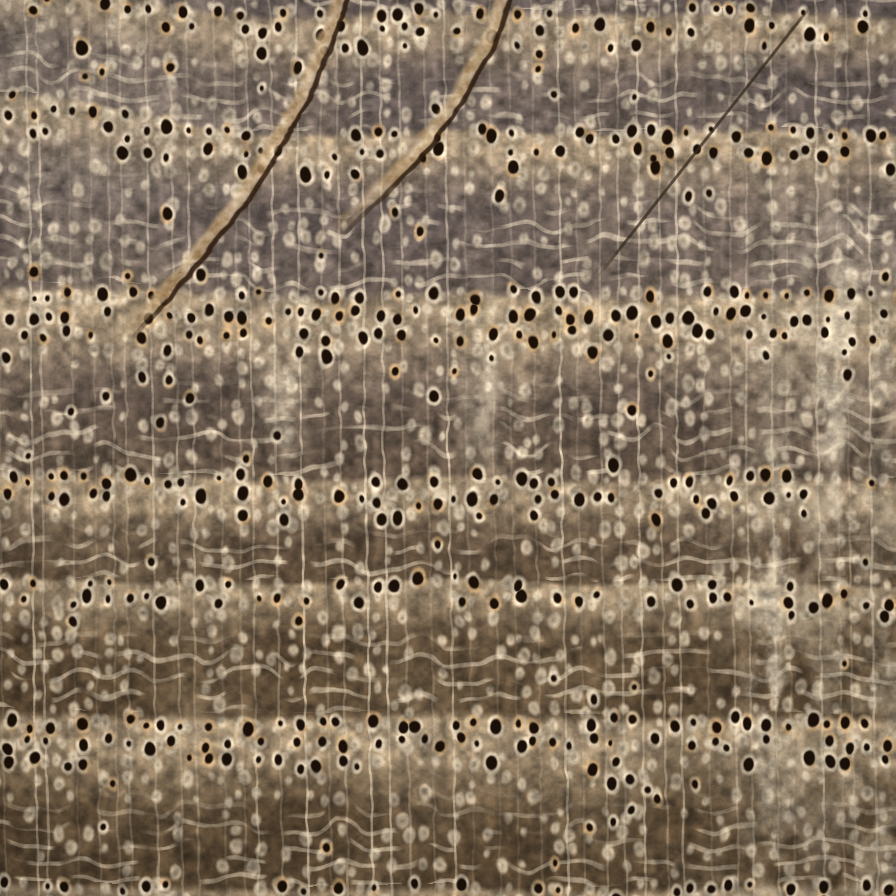
Write a WebGL 2 fragment shader that draws this texture.

```glsl
#version 300 es
precision highp float;

uniform vec2 u_resolution;
out vec4 fragColor;

#define RING_PITCH 0.163
#define FIRST_RING 0.01
#define PORE_GRID vec2(46.0, 44.0)
#define DOT_GRID vec2(54.0, 50.0)
#define RAY_COUNT 42.0
#define RAY_WIDTH 0.0013
#define GRAIN 0.42
#define DUST 0.75

const float TAU = 6.28318;
const vec3 HOLE = vec3(0.10, 0.06, 0.03);
const vec3 BROWN = vec3(0.33, 0.265, 0.19);
const vec3 GREY = vec3(0.38, 0.335, 0.315);
const vec3 TAN = vec3(0.65, 0.57, 0.46);
const vec3 CREAM = vec3(0.84, 0.78, 0.68);
const vec3 OCHRE = vec3(0.72, 0.55, 0.34);

float hash(vec2 p) {
  return fract(sin(dot(p, vec2(127.1, 311.7))) * 43758.5453);
}

float noise(vec2 p) {
  vec2 i = floor(p), f = fract(p);
  f = f * f * (3.0 - 2.0 * f);
  return mix(mix(hash(i), hash(i + vec2(1, 0)), f.x),
             mix(hash(i + vec2(0, 1)), hash(i + vec2(1, 1)), f.x), f.y);
}

float fbm(vec2 p) {
  float sum = 0.0, amp = 0.5;
  for (int i = 0; i < 4; i++) {
    sum += amp * noise(p);
    p = p * 2.03 + 17.3;
    amp *= 0.5;
  }
  return sum / 0.9375;
}

// Depth below the nearest ring edge above: 0 at the edge, 1 at the next
float ringDepth(vec2 p) {
  float y = p.y - FIRST_RING + 0.014 * (noise(p * vec2(6.0, 3.0)) - 0.5);
  y -= 0.035 * (1.0 - smoothstep(0.05, 0.3, p.x)) * smoothstep(0.7, 0.85, p.y);
  float r = y / RING_PITCH;
  for (int i = 0; i < 4; i++) {
    float w = TAU / 6.0 * r;
    r = (y - 0.0124 - 0.0135 * cos(w) + 0.0259 * cos(2.0 * w)) / RING_PITCH;
  }
  return fract(-r);
}

// Distance to scattered ovals; density goes from early to late in each ring
float ovals(vec2 p, vec2 grid, float seed, float early, float late, vec2 radii) {
  float d = 1.0;
  vec2 home = floor(p * grid);
  for (int j = -1; j <= 1; j++)
    for (int i = -1; i <= 1; i++) {
      vec2 id = home + vec2(i, j), key = id + seed;
      vec2 centre = (id + 0.2 + 0.6 * vec2(hash(key), hash(key + 5.7))) / grid;
      float density = mix(early, late, smoothstep(0.08, 0.48, ringDepth(centre)));
      if (hash(key + 11.3) > density) continue;
      float size = mix(radii.x, radii.y, hash(key + 23.9));
      d = min(d, length((p - centre) * vec2(1.1, 0.85)) - size);
    }
  return d;
}

// Thin upright rays of uneven strength
float rays(vec2 p) {
  float x = (p.x + 0.012 * p.y + 0.006 * noise(vec2(p.x * 5.0, p.y * 4.0))) * RAY_COUNT;
  float id = floor(x), pick = hash(vec2(id, 3.1));
  float gap = abs(fract(x) - mix(0.2, 0.8, hash(vec2(id, 8.4)))) / RAY_COUNT;
  float line = 1.0 - smoothstep(RAY_WIDTH * 0.4, RAY_WIDTH * 1.7, gap);
  return line * mix(0.25, 0.95, pick * pick) * (0.5 + 0.5 * noise(vec2(id, p.y * 14.0)));
}

// Signed offset from a crack that starts at the top and bends left
float crackOffset(vec2 p, float start, float bend) {
  float t = 1.0 - p.y;
  float slope = 0.3 + 2.0 * bend * t;
  float x = start - 0.3 * t - bend * t * t + 0.012 * (fbm(vec2(t * 35.0, start)) - 0.5);
  return (p.x - x) / sqrt(1.0 + slope * slope);
}

void main() {
  vec2 uv = gl_FragCoord.xy / u_resolution;
  vec2 p = uv + 0.003 * (vec2(noise(uv * 70.0), noise(uv * 70.0 + 31.0)) - 0.5);
  float depth = ringDepth(p);
  float early = smoothstep(0.0, 0.07, depth) * (1.0 - smoothstep(0.12, 0.62, depth));
  float coarse = fbm(p * 9.0), fine = fbm(p * 95.0);

  // Ground: cool above, warm below, pale after each ring edge
  vec3 color = mix(BROWN, GREY, smoothstep(0.2, 0.8, uv.y));
  color = mix(color, TAN, clamp(early * 0.8 + (coarse - 0.4) * 0.6, 0.0, 1.0));
  color *= 1.0 + 0.2 * (noise(p * vec2(150.0, 12.0)) - 0.5);

  // Broken wavy cross lines late in the ring
  float wave = sin(p.y * 300.0 + 7.0 * noise(p * vec2(34.0, 12.0)));
  float broken = smoothstep(0.35, 0.65, noise(p * vec2(42.0, 60.0)));
  color = mix(color, CREAM, 0.5 * smoothstep(0.45, 0.95, wave) * broken * smoothstep(0.35, 0.7, depth));

  // Pale filled cells, then rays
  float cells = ovals(p, DOT_GRID, 40.0, 0.65, 0.42, vec2(0.003, 0.0075));
  color = mix(color, CREAM, 0.62 * (1.0 - smoothstep(-0.002, 0.003, cells)));
  color = mix(color, TAN * 0.85, 0.6 * (1.0 - smoothstep(-0.006, -0.003, cells)));
  color = mix(color, CREAM, 0.75 * rays(p));

  // Chalky dust in upright streaks, heaviest at the right
  const vec3 streaks[4] = vec3[4](vec3(0.32, 0.56, 0.09), vec3(0.54, 0.55, 0.12),
                                  vec3(0.93, 0.60, 0.16), vec3(0.86, 0.25, 0.28));
  float dust = 0.55 * smoothstep(0.72, 0.98, uv.x) * (1.0 - smoothstep(0.6, 0.9, uv.y));
  dust += 0.35 * (1.0 - smoothstep(0.05, 0.4, uv.x)) * smoothstep(0.55, 0.85, uv.y);
  for (int i = 0; i < 4; i++) {
    vec2 q = (uv - streaks[i].xy) / vec2(0.025, streaks[i].z);
    dust += 0.8 * exp(-dot(q, q) * 1.3);
  }
  dust *= smoothstep(0.25, 0.7, fbm(p * vec2(60.0, 32.0)));
  color = mix(color, CREAM * 0.95, clamp(dust * DUST, 0.0, 0.8));

  // Open pores with pale and ochre rims
  float pores = ovals(p, PORE_GRID, 0.0, 0.78, 0.02, vec2(0.0025, 0.0068));
  vec3 rim = mix(CREAM, OCHRE, smoothstep(0.45, 0.8, noise(p * 55.0)) * 0.7);
  color = mix(color, rim, 0.75 * (1.0 - smoothstep(0.002, 0.006, pores)));

  // Surface grain
  color *= 1.0 + GRAIN * 2.0 * (fine - 0.48);
  color = mix(color, HOLE, 1.0 - smoothstep(-0.0015, 0.0015, pores));

  // Two crusted cracks and one fine scratch
  for (int i = 0; i < 2; i++) {
    float k = float(i);
    float d = crackOffset(p, mix(0.385, 0.567, k), mix(0.9, 1.6, k));
    float fade = smoothstep(mix(0.60, 0.71, k), mix(0.67, 0.82, k), uv.y);
    float crust = 1.0 - smoothstep(0.003, 0.011, abs(d + 0.006) + 0.006 * (fine - 0.5));
    color = mix(color, mix(OCHRE, CREAM, fine) * (0.75 + 0.4 * fine), 0.8 * crust * fade);
    color = mix(color, HOLE * 1.6, 0.85 * fade * (1.0 - smoothstep(0.0012, 0.004, abs(d - 0.003))));
  }
  float scratch = abs(dot(uv - vec2(0.69, 0.72), vec2(0.786, -0.618)));
  float span = smoothstep(0.68, 0.73, uv.y) * (1.0 - smoothstep(0.97, 1.0, uv.y));
  color = mix(color, BROWN * 0.6, 0.75 * span * (1.0 - smoothstep(0.0008, 0.0025, scratch)));

  // Light falls off toward the lower corners
  color *= 1.06 - 0.25 * dot(uv - vec2(0.5, 0.65), uv - vec2(0.5, 0.65));
  fragColor = vec4(clamp(color, 0.0, 1.0), 1.0);
}
```
